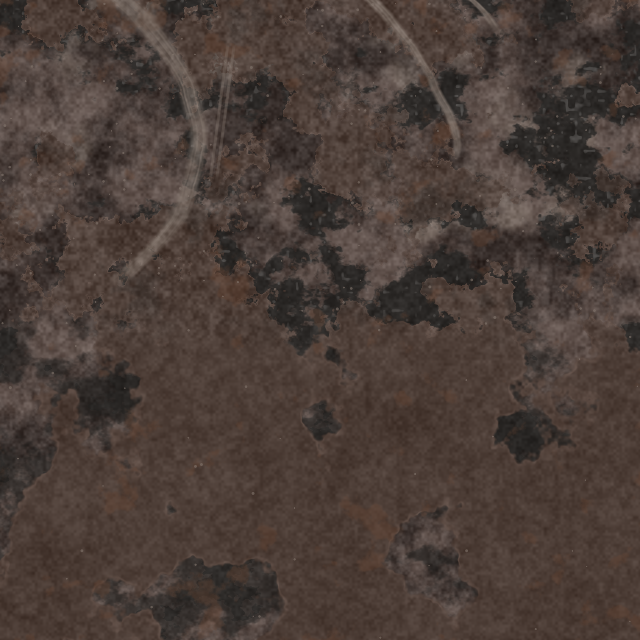
A WebGL 2 fragment shader for this texture:

```glsl
#version 300 es
precision highp float;
// Weathered wall: a sheet of brown paint peels off a mottled, stained ground.
// Layered value noise makes ground, stains and ragged paint edges; parabolic
// arcs make the pale scrapes that run down from the top.

uniform vec2 u_resolution;
out vec4 fragColor;

const vec3 PAINT = vec3(0.298, 0.238, 0.210);
const vec3 GROUND_LOW = vec3(0.220, 0.184, 0.172);
const vec3 GROUND_HIGH = vec3(0.385, 0.328, 0.306);
const vec3 STAIN = vec3(0.155, 0.147, 0.140);
const vec3 PALE = vec3(0.510, 0.460, 0.425);
const vec3 RUST = vec3(0.400, 0.270, 0.200);
const float SHEET_SCALE = 6.0;     // size of the bays in the sheet edge
const float FLAKE_SCALE = 13.0;    // size of the loose flakes
const float EDGE_SOFT = 0.016;     // sharpness of the paint edge
const float GRAIN_SCALE = 230.0;   // grains across the canvas
const float PAINT_GRAIN = 0.050;
const float GROUND_GRAIN = 0.088;
const float SPECK_CELLS = 90.0;
const int SCRAPES = 3;

float hash(vec2 cell) {
    uvec2 q = uvec2(ivec2(cell)) * uvec2(1597334673u, 3812015801u);
    uint h = (q.x ^ q.y) * 1597334673u;
    h = (h ^ (h >> 15)) * 2246822519u;
    h ^= h >> 13;
    return float(h >> 8) / 16777216.0;
}

float noise(vec2 p) {
    vec2 cell = floor(p), f = fract(p);
    f = f * f * (3.0 - 2.0 * f);
    float low = mix(hash(cell), hash(cell + vec2(1, 0)), f.x);
    float high = mix(hash(cell + vec2(0, 1)), hash(cell + vec2(1, 1)), f.x);
    return mix(low, high, f.y);
}

// Layered noise; a higher gain gives rougher detail.
float fbm(vec2 p, float gain) {
    const mat2 turn = mat2(1.6, 1.2, -1.2, 1.6);
    float sum = 0.0, weight = 1.0, total = 0.0;
    for (int i = 0; i < 6; i++) {
        sum += weight * noise(p);
        total += weight;
        p = turn * p + 17.3;
        weight *= gain;
    }
    return sum / total;
}

// Above zero where paint remains: one big sheet below, loose flakes above.
float paintField(vec2 p, float upper) {
    float top = 0.51 - 0.5 * (p.x - 0.45) * (p.x - 0.45);
    float bottom = 0.08 - 0.25 * smoothstep(0.35, 0.7, p.x);
    float sheet = min(min(top - p.y, p.y - bottom), p.x - 0.03);
    float bays = fbm(p * SHEET_SCALE + 31.0, 0.55) - 0.5;
    float flakes = fbm(p * FLAKE_SCALE + 52.0, 0.65) - 0.5;
    return clamp(sheet * 2.5, -0.045, 0.20) + mix(bays, 0.5 * bays + flakes, upper);
}

// Coverage of the curved scrapes, with streaks along their length.
float scrapes(vec2 p) {
    float depth = 1.0 - p.y, cover = 0.0;
    for (int i = 0; i < SCRAPES; i++) {
        float k = float(i);
        float apex = 0.31 + 0.4 * k - 0.1225 * k * (k - 1.0);
        float bend = 2.6 - 0.3 * k;
        float along = depth - 0.22 - 0.02 * k;
        float slope = 2.0 * bend * along;
        float wobble = 0.022 * (fbm(vec2(depth * 14.0, k * 9.0), 0.4) - 0.5);
        float across = (p.x - apex + bend * along * along + wobble) / sqrt(1.0 + slope * slope);
        float halfWidth = (0.010 + 0.007 * noise(vec2(depth * 18.0, k + 50.0))) / (1.0 + 0.9 * k);
        float body = 1.0 - smoothstep(0.5, 1.3, abs(across) / halfWidth);
        float end = 0.44 - 0.195 * k;
        float streak = noise(vec2(across * 420.0, depth * 14.0 + k * 40.0));
        body *= 1.0 - smoothstep(end - 0.02, end + 0.012, depth);
        cover = max(cover, body * (0.35 + 0.35 * streak + 0.25 * noise(p * 90.0)));
    }
    // A thin twin track beside the widest scrape
    float track = abs(abs(p.x - 0.37 + 0.13 * depth) - 0.005);
    float span = smoothstep(0.06, 0.09, depth) * (1.0 - smoothstep(0.26, 0.29, depth));
    return max(cover, 0.4 * span * (1.0 - smoothstep(0.001, 0.0035, track)));
}

void main() {
    vec2 p = gl_FragCoord.xy / u_resolution;
    float grain = noise(p * GRAIN_SCALE) + noise(p * GRAIN_SCALE * 0.5 + 60.0)
        + 0.7 * noise(p * GRAIN_SCALE * 0.25 + 90.0) - 1.35;
    float upper = smoothstep(0.42, 0.56, p.y);
    float field = paintField(p, upper);

    // Mottled ground with soft pale smudges
    float tone = fbm(p * 13.0 + 5.0, 0.6);
    vec3 color = mix(GROUND_LOW, GROUND_HIGH, smoothstep(0.32, 0.68, tone));
    color = mix(color, PALE, 0.6 * smoothstep(0.60, 0.78, fbm(p * 9.0 + 83.0, 0.5)));
    color += GROUND_GRAIN * grain;

    // Dark stains, deepest beneath the paint edge and inside the sheet
    float damp = fbm(p * vec2(10.0, 13.0) + 140.0, 0.6);
    float shade = smoothstep(-0.08, -0.01, field) * smoothstep(0.42, 0.54, damp);
    float stain = max(smoothstep(0.52, 0.59, damp + 0.03 * grain), 0.75 * shade);
    stain = max(stain, 0.75 * (1.0 - upper) * smoothstep(0.38, 0.50, damp));
    float grit = smoothstep(0.72, 0.95, noise(p * 140.0 + 500.0));
    color = mix(color, STAIN + 0.045 * grain + 0.13 * grit * upper, 0.93 * stain);

    // Paint with fine grain, a slow drift of tone and a worn pale rim
    vec3 paint = PAINT + PAINT_GRAIN * grain + 0.07 * (fbm(p * 9.0 + 200.0, 0.6) - 0.5);
    paint += upper * (0.01 + 0.04 * grain);
    float rim = 1.0 - smoothstep(0.0, 0.03, abs(field - 0.015));
    paint += rim * vec3(0.08, 0.07, 0.066) * noise(p * 80.0);
    float cover = smoothstep(-EDGE_SOFT, EDGE_SOFT, field);
    color = mix(color, paint, cover * (1.0 - 0.35 * upper * smoothstep(0.45, 0.6, tone)));

    // Rusty blooms, scrapes and scattered bright specks
    color = mix(color, RUST, 0.4 * smoothstep(0.66, 0.78, fbm(p * 24.0 + 310.0, 0.5)));
    color = mix(color, PALE + 0.06 * grain, scrapes(p));
    vec2 cell = floor(p * SPECK_CELLS);
    vec2 center = 0.3 + 0.4 * vec2(hash(cell + 400.0), hash(cell + 700.0));
    float radius = 0.12 + 0.18 * hash(cell + 800.0);
    float speck = 1.0 - smoothstep(0.4 * radius, radius, length(fract(p * SPECK_CELLS) - center));
    float chance = step(mix(0.993, 0.965, upper), hash(cell + 900.0));
    color = mix(color, PALE, 0.6 * speck * chance);

    fragColor = vec4(clamp(color, 0.0, 1.0), 1.0);
}
```
